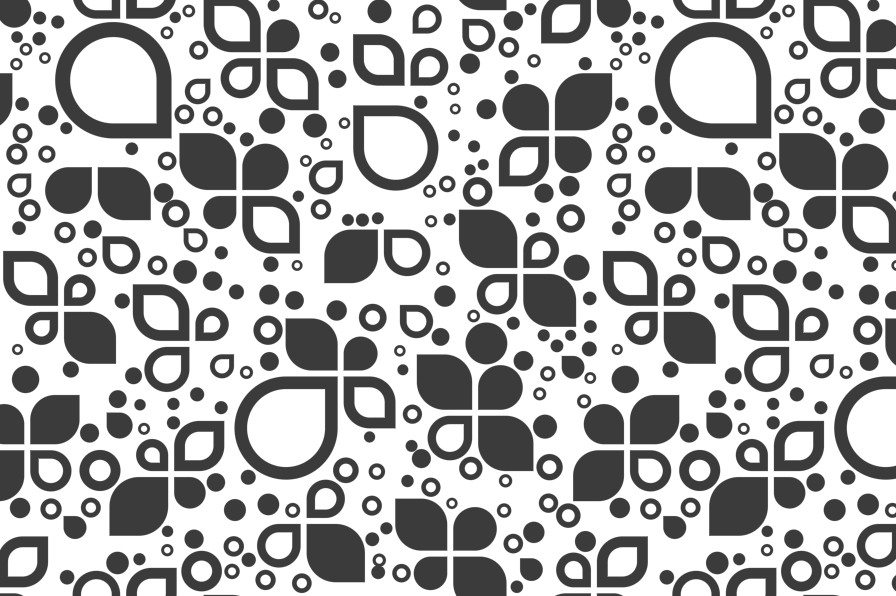
Give the GLSL for this pattern, as a WebGL 2 fragment shader.

```glsl
#version 300 es
precision highp float;
// Seamless tile of four-petal flowers, large teardrops and beads in dark grey.
// Flowers sit on a skewed lattice and give way to the teardrops; each bead
// layer then measures the room left by the layers below and fills it.
uniform vec2 u_resolution;
out vec4 fragColor;

const float TILES_ACROSS = 1.494;
const float GAP = 0.005;       // half the white cross inside a flower
const float FLOWERS = 17.0;    // lattice points per tile
const float SOLID = 1.0;       // band width that leaves no hole
const vec3 INK = vec3(0.23);
const vec3 PAPER = vec3(1.0);

vec2 hash2(vec2 p) {
  vec3 q = fract(p.xyx * vec3(0.1031, 0.1030, 0.0973));
  q += dot(q, q.yzx + 33.33);
  return fract((q.xx + q.yz) * q.zy);
}

// Shortest offset on the repeating tile
vec2 wrap(vec2 q) { return q - round(q); }

// Disc with a square corner at (-,-); a leaf has a second one at (+,+)
float petal(vec2 q, float r, bool leaf) {
  bool sharp = (q.x < 0.0 && q.y < 0.0) || (leaf && q.x > 0.0 && q.y > 0.0);
  vec2 d = abs(q) - r;
  float box = length(max(d, 0.0)) + min(max(d.x, d.y), 0.0);
  return sharp ? box : length(q) - r;
}

// x: distance to the outline, y: distance to the inked band inside it
vec2 band(float d, float width) { return vec2(d, max(d, -d - width)); }

vec2 teardrop(vec2 p, vec2 centre, float r, vec2 away, float width) {
  return band(petal(wrap(p - centre) * away, r, false), width);
}

vec2 bigDrops(vec2 p) {
  vec2 d = teardrop(p, vec2(0.189, 0.860), 0.097, vec2(-1, 1), 0.025);
  d = min(d, teardrop(p, vec2(0.477, 0.280), 0.086, vec2(-1, -1), 0.021));
  return min(d, teardrop(p, vec2(0.660, 0.747), 0.071, vec2(1, -1), 0.018));
}

// Large leaves on one diagonal, smaller drops on the other
vec2 flower(vec2 q, vec2 cross, float seed) {
  vec2 d = vec2(1.0);
  float diagonal = hash2(vec2(seed, 3.0)).x < 0.6 ? -1.0 : 1.0;
  for (int i = 0; i < 4; i++) {
    vec2 dir = vec2(i % 2, i / 2) * 2.0 - 1.0;
    vec2 rnd = hash2(vec2(seed, float(i) + 5.0));
    bool leaf = dir.x * dir.y * diagonal > 0.0;
    float r = leaf ? mix(0.041, 0.049, rnd.x) : mix(0.026, 0.040, rnd.x);
    vec2 centre = dir * (r + GAP);
    // Leave out petals that would touch a big drop
    float room = min(bigDrops(cross + centre).x - r,
                     bigDrops(cross + centre + dir * r).x);
    if (min(room, bigDrops(cross + dir * GAP).x) < GAP) continue;
    float width = rnd.y < 0.45 ? (leaf ? 0.018 : 0.014) : SOLID;
    d = min(d, band(petal((q - centre) * dir, r, leaf), width));
  }
  return d;
}

vec2 flowersAndDrops(vec2 p) {
  vec2 d = bigDrops(p);
  for (float k = 0.0; k < FLOWERS; k++) {
    vec2 jitter = (hash2(vec2(k, 1.0)) - 0.5) * 0.024 * min(k, 1.0);
    vec2 cross = vec2(0.568, 0.371) + vec2(k, 4.0 * k) / FLOWERS + jitter;
    vec2 q = wrap(p - cross);
    if (max(abs(q.x), abs(q.y)) < 0.15) d = min(d, flower(q, cross, k));
  }
  return d;
}

// Jittered seat in an n by n grid: centre, room inside its cell, random value
vec4 seat(vec2 p, float n) {
  vec2 id = floor(p * n);
  vec2 j = hash2(mod(id, n) + n * 7.0) - 0.5;
  float room = 0.5 - 0.5 * max(abs(j.x), abs(j.y));
  return vec4((id + 0.5 + 0.5 * j) / n, room / n, fract(j.x * 7.0 + j.y * 13.0));
}

// Disc, ring or small teardrop, as large as its surroundings allow
vec2 bead(vec2 p, vec4 s, float clearance, float largest) {
  float r = min(min(s.z, clearance) - GAP, largest * mix(0.7, 1.0, s.w));
  if (r < 0.009) return vec2(1.0);
  vec2 q = p - s.xy;
  vec2 away = sign(hash2(s.zw * 91.0) - 0.5);
  if (r > 0.023 && s.w > 0.45)
    return band(petal(q * away, r * 0.74, false), s.w > 0.65 ? r * 0.3 : SOLID);
  return band(length(q) - r, s.w < 0.35 ? r * 0.48 : SOLID);
}

// Each layer fits its beads into the space left by the one below
#define LAYER(name, below, n, big) vec2 name(vec2 p) { vec4 s = seat(p, n); return min(below(p), bead(p, s, below(s.xy).x, big)); }
LAYER(largeBeads, flowersAndDrops, 8.0, 0.045)
LAYER(mediumBeads, largeBeads, 12.0, 0.030)
LAYER(smallBeads, mediumBeads, 17.0, 0.022)
LAYER(tinyBeads, smallBeads, 23.0, 0.014)

void main() {
  float pixel = TILES_ACROSS / u_resolution.x;
  vec2 p = gl_FragCoord.xy * pixel;
  float ink = 1.0 - smoothstep(-0.75 * pixel, 0.75 * pixel, tinyBeads(p).y);
  fragColor = vec4(mix(PAPER, INK, ink), 1.0);
}
```
